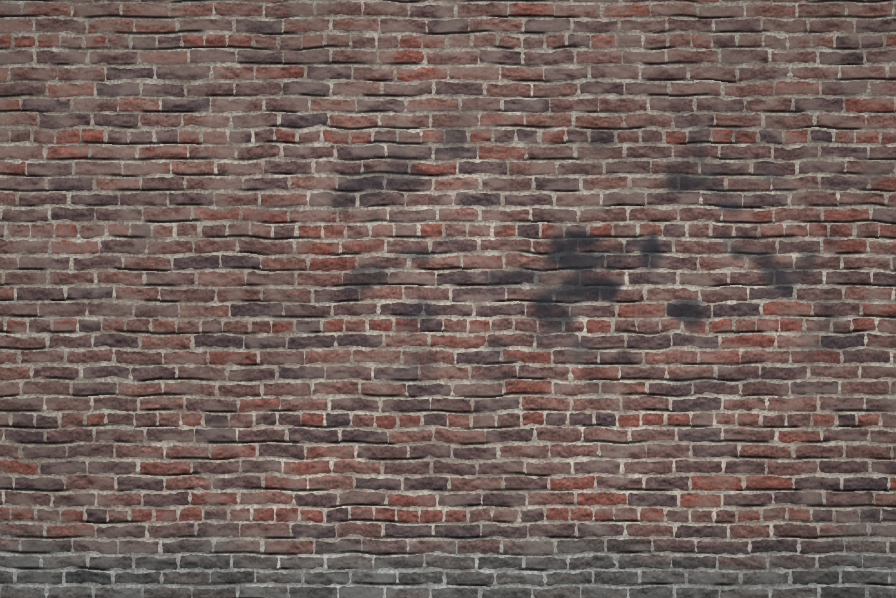
Write a Shadertoy shader that draws this texture.

```glsl
float hash(vec2 p) {
    return fract(sin(dot(p, vec2(127.1, 311.7))) * 43758.5453);
}

float noise(vec2 p) {
    vec2 i = floor(p), f = fract(p);
    f = f * f * (3.0 - 2.0 * f);
    return mix(mix(hash(i), hash(i + vec2(1, 0)), f.x),
               mix(hash(i + vec2(0, 1)), hash(i + vec2(1, 1)), f.x), f.y);
}

float fbm(vec2 p) {
    float sum = 0.0, amp = 0.57;
    for (int i = 0; i < 3; i++) {
        sum += amp * noise(p);
        p = p * 2.03 + 17.3;
        amp *= 0.5;
    }
    return sum;
}

float roundedBox(vec2 p, vec2 halfSize, float radius) {
    vec2 d = abs(p) - halfSize + radius;
    return length(max(d, 0.0)) + min(max(d.x, d.y), 0.0) - radius;
}

void mainImage(out vec4 fragColor, in vec2 fragCoord) {
    vec2 uv = fragCoord / iResolution.xy;
    vec2 p = uv * vec2(1.5, 1.0);
    float pixel = 37.9 / iResolution.y;

    // Slightly wavy courses; every sixth is laid with short headers
    float y = uv.y * 37.9 + 0.24 + 0.22 * (noise(p * vec2(22.0, 14.0)) - 0.5);
    float row = floor(y);
    bool header = mod(row, 6.0) == 5.0;
    float x = uv.x * (header ? 37.0 : 18.5) + 0.5 * mod(row, 2.0) + 0.28 * hash(vec2(row, 4.0));
    x += 0.22 * (noise(vec2(x * 0.8, row * 7.0)) - 0.5);
    vec2 id = vec2(floor(x), row);

    // Chipped brick outline, measured in course heights
    vec2 size = vec2(header ? 1.54 : 3.07, 1.0);
    vec2 q = (fract(vec2(x, y)) - 0.5) * size;
    q.y += 0.08 * (hash(id + 3.7) - 0.5);
    vec2 halfSize = 0.5 * size - vec2(0.09, 0.09 + 0.06 * hash(id + 9.1));
    float chips = fbm(p * vec2(75.0, 95.0));
    float d = roundedBox(q, halfSize, 0.1) + 0.26 * (chips - 0.5);
    float brickMask = 1.0 - smoothstep(-0.7 * pixel, 0.7 * pixel, d);

    // Fired clay, redder in the header courses
    float tone = hash(id + 21.0);
    vec3 brick = mix(vec3(0.29, 0.245, 0.25), vec3(0.43, 0.315, 0.285), tone);
    float red = step(header ? 0.6 : 0.87, hash(id + 40.0));
    brick = mix(brick, vec3(0.45, 0.275, 0.24), 0.75 * red);
    float relief = fbm(p * vec2(65.0, 110.0)) - fbm(p * vec2(65.0, 110.0) + vec2(0.1, 0.5));
    float grain = noise(p * 330.0) - 0.5;
    brick *= 1.0 + 0.75 * relief + 0.3 * grain;
    brick *= 1.0 + 0.16 * smoothstep(-0.3, 0.45, q.y);

    // Dusty mortar smears, heavier toward the top and left
    float age = smoothstep(0.35, 1.0, uv.y) + 0.5 * smoothstep(0.4, 0.0, uv.x);
    float smear = smoothstep(0.42, 0.8, fbm(p * vec2(28.0, 60.0) + 50.0) + 0.1 * age);
    brick = mix(brick, vec3(0.53, 0.47, 0.44), 0.6 * smear);

    // Pale joints with shadow beneath the brick edges
    vec3 mortar = mix(vec3(0.53, 0.48, 0.44), vec3(0.72, 0.70, 0.65), noise(p * 45.0 + 8.0));
    mortar *= 1.0 + 0.3 * grain - 0.08 * age;
    vec3 color = mix(mortar, brick, brickMask);
    float under = smoothstep(0.17, 0.0, abs(q.y + halfSize.y + 0.02));
    float gap = smoothstep(0.48, 0.78, noise(p * vec2(19.0, 38.0) + 90.0));
    color *= 1.0 - under * (0.15 + 0.6 * gap);

    // Blue-black stains around the middle and right
    float stainArea = smoothstep(0.5, 0.1, length((uv - vec2(0.68, 0.58)) * vec2(1.0, 1.5)));
    float stain = stainArea * smoothstep(0.54, 0.76, fbm(p * vec2(13.0, 17.0) + 31.0));
    color = mix(color, vec3(0.14, 0.155, 0.18), 0.75 * stain);

    // Grey foot of the wall, broad weathering and darker corners
    float grey = dot(color, vec3(0.3, 0.5, 0.2));
    float foot = smoothstep(0.15, 0.03, uv.y + 0.06 * (noise(p * 9.0) - 0.5));
    color = mix(color, grey * vec3(0.95, 0.98, 0.97), 0.8 * foot);
    color *= 0.92 + 0.2 * fbm(p * 4.0 + 12.0);
    color *= 1.04 - 0.25 * dot(uv - 0.5, uv - 0.5);
    fragColor = vec4(clamp(color, 0.0, 1.0), 1.0);
}
```
